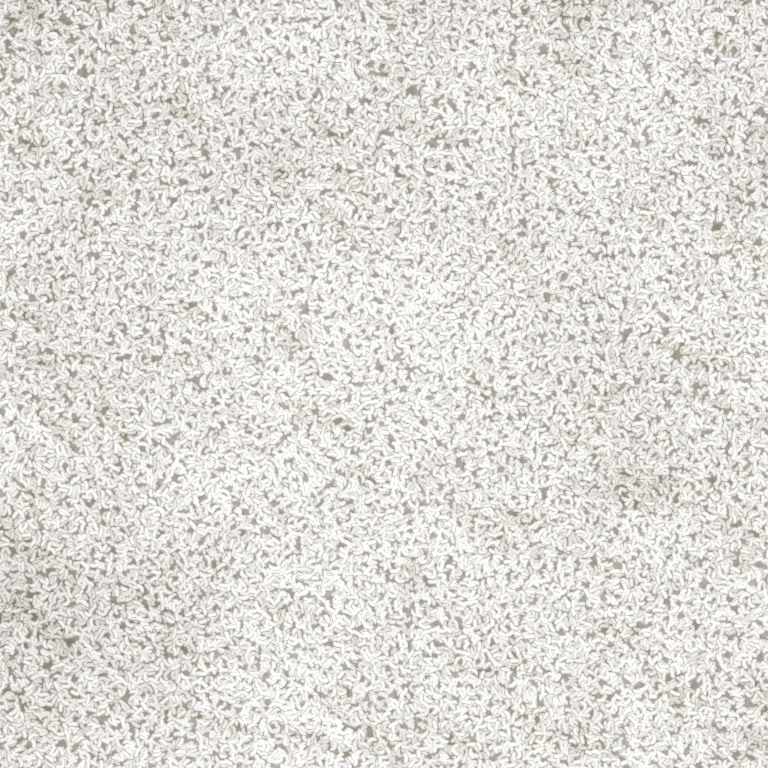
Write a WebGL 2 fragment shader that draws this texture.

```glsl
#version 300 es
precision highp float;
precision highp int;
// Off-white shaggy carpet: short, curled yarn tufts lie in every direction over
// a darker backing. Tufts are scattered per grid cell and blended by height;
// broad noise adds worn, beige and shaded patches.

#define CELLS 75.0          // grid cells per canvas height
#define TUFTS 5             // tufts per cell
#define HALF_LENGTH 0.0039  // straight half length of a tuft
#define RADIUS 0.0033       // half width of a tuft
#define CURL 75.0           // strongest bend of a tuft
#define STACKING 11.0       // sharpness of the overlap between tufts
#define ROUNDNESS 0.58      // shading from crest to edge of a tuft
#define PATCHES 0.13        // strength of the broad shading
#define SHADOW_COLOR vec3(0.510, 0.485, 0.435)
#define LIGHT_COLOR vec3(0.982, 0.980, 0.974)

uniform vec2 u_resolution;
out vec4 fragColor;

uvec3 scramble(uvec3 v) {
  v = v * 1664525u + 1013904223u;
  v += v.yzx * v.zxy;
  v ^= v >> 16u;
  v += v.yzx * v.zxy;
  return v;
}

vec3 toUnit(uvec3 v) {
  return vec3(v >> 8u) / 16777216.0;
}

uvec3 cellSeed(vec2 cell, int layer) {
  return uvec3(ivec3(ivec2(cell) + 64, layer));
}

float valueNoise(vec2 p, int layer) {
  vec2 cell = floor(p);
  vec2 f = fract(p);
  f = f * f * (3.0 - 2.0 * f);
  float a = toUnit(scramble(cellSeed(cell, layer))).x;
  float b = toUnit(scramble(cellSeed(cell + vec2(1, 0), layer))).x;
  float c = toUnit(scramble(cellSeed(cell + vec2(0, 1), layer))).x;
  float d = toUnit(scramble(cellSeed(cell + vec2(1, 1), layer))).x;
  return mix(mix(a, b, f.x), mix(c, d, f.x), f.y);
}

// Brightness of the topmost tuft, with soft transitions between tufts.
float tuftTone(vec2 p) {
  vec2 home = floor(p * CELLS);
  float backing = 0.16 + 0.24 * valueNoise(p * 190.0, 40);
  float weightSum = exp(-0.15 * STACKING);
  float toneSum = backing * weightSum;
  for (int y = -1; y <= 1; y++) {
    for (int x = -1; x <= 1; x++) {
      vec2 cell = home + vec2(x, y);
      for (int i = 0; i < TUFTS; i++) {
        uvec3 seed = scramble(cellSeed(cell, i));
        vec3 place = toUnit(seed);
        vec3 trait = toUnit(scramble(seed));
        float angle = 6.2831853 * place.z;
        vec2 along = vec2(cos(angle), sin(angle));
        vec2 across = vec2(-along.y, along.x);
        vec2 offset = p - (cell + place.xy) / CELLS;
        vec2 q = vec2(dot(offset, along), dot(offset, across));
        q.y += CURL * (trait.x * 2.0 - 1.0) * q.x * q.x;
        float reach = HALF_LENGTH * mix(0.6, 1.25, trait.y);
        float d = length(vec2(max(abs(q.x) - reach, 0.0), q.y)) / RADIUS;
        float cover = 1.0 - smoothstep(0.75, 1.05, d);
        float profile = max(1.0 - d * d, 0.0);
        float rank = trait.z;
        // Light falls from the upper right.
        float side = dot(across, vec2(0.5, 0.85)) * q.y / RADIUS;
        float tone = 0.20 + ROUNDNESS * profile + 0.28 * rank
                   + 0.12 * clamp(side, -1.0, 1.0);
        float weight = cover * exp(STACKING * (rank + 0.6 * profile));
        toneSum += tone * weight;
        weightSum += weight;
      }
    }
  }
  return toneSum / weightSum;
}

void main() {
  vec2 p = gl_FragCoord.xy / u_resolution.y;

  // Broad shading: soft areas, slanted clumps and darker borders.
  float area = valueNoise(p * 5.0, 50) + 0.6 * valueNoise(p * 13.0, 51) - 0.8;
  vec2 slanted = vec2(p.x + 0.5 * p.y, p.y + 0.4 * p.x) * vec2(24.0, 40.0);
  float clump = smoothstep(0.62, 0.95, valueNoise(slanted, 52));
  float border = 0.55 * (1.0 - smoothstep(0.0, 0.4, p.x))
               + 0.8 * smoothstep(0.95, 1.0, p.y) * valueNoise(p * 9.0, 53);
  float shade = PATCHES * (area - 0.9 * clump - border + 0.3);

  float tone = tuftTone(p);
  tone += shade * (1.25 - 0.5 * tone);
  tone += 0.07 * (valueNoise(p * 300.0, 54) - 0.5);

  vec3 color = mix(SHADOW_COLOR, LIGHT_COLOR, clamp(tone, 0.0, 1.03));

  // Some clumps and shadows lean towards tan.
  float tan_ = (1.0 - clamp(tone, 0.0, 1.0)) * (0.6 * clump + 0.5 * valueNoise(p * 30.0, 55));
  color *= mix(vec3(1.0), vec3(1.01, 0.98, 0.92), tan_);
  fragColor = vec4(clamp(color, 0.0, 1.0), 1.0);
}
```
